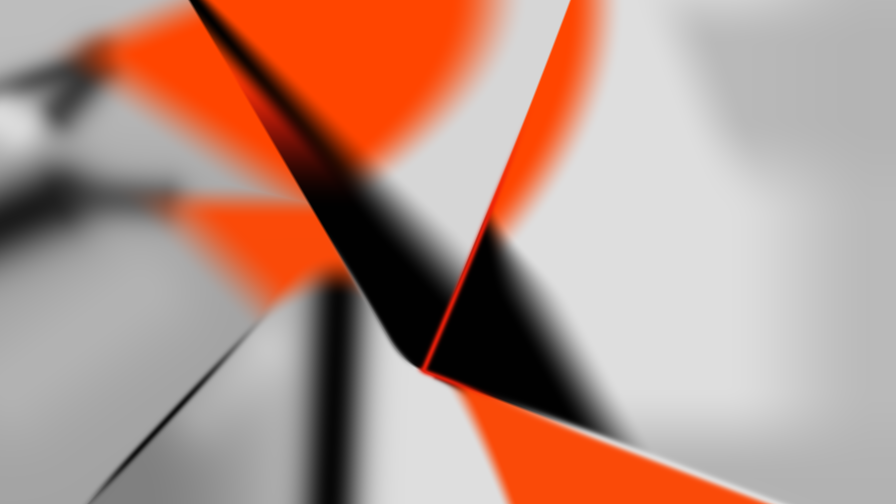
Write a Shadertoy shader that draws this background.

```glsl
// Folded glossy sheets: blurred grey, black and orange reflections, split by crisp creases.
// Each sheet is shaded on its own from soft half planes and glows, then the sheets
// are layered along the creases and thin rim lights are added.

const vec3 ORANGE = vec3(1.0, 0.27, 0.0);
const vec3 RED = vec3(0.93, 0.12, 0.04);
const vec3 BLACK = vec3(0.004);

// Signed distance to the line a-b, positive below a line running to the right
float side(vec2 p, vec2 a, vec2 b) {
    vec2 d = normalize(b - a);
    return dot(p - a, vec2(-d.y, d.x));
}

float soft(float d, float blur) { return smoothstep(-blur, blur, d); }

float glow(float d, float width) { return exp(-d * d / (width * width)); }

// Blurred stroke from a to b
float streak(vec2 p, vec2 a, vec2 b, float width) {
    vec2 d = b - a;
    float t = clamp(dot(p - a, d) / dot(d, d), 0.0, 1.0);
    return glow(length(p - a - d * t), width);
}

float smoothMin(float a, float b, float k) {
    float h = max(k - abs(a - b), 0.0) / k;
    return min(a, b) - h * h * k * 0.25;
}

vec3 leftSheet(vec2 p) {
    vec3 col = vec3(mix(0.74, 0.64, smoothstep(0.2, 2.4, p.y)));
    col = mix(col, vec3(0.74), 0.6 * streak(p, vec2(0.1, 3.3), vec2(1.2, 2.5), 0.5));
    col = mix(col, vec3(0.12), 0.65 * streak(p, vec2(-0.1, 0.82), vec2(0.9, 0.5), 0.14));
    col = mix(col, vec3(0.1), 0.75 * streak(p, vec2(0.5, 0.95), vec2(0.85, 0.55), 0.2));
    col = mix(col, vec3(0.88), 0.9 * streak(p, vec2(0.0, 1.0), vec2(0.15, 1.1), 0.24));
    col = mix(col, vec3(0.06), 0.92 * streak(p, vec2(-0.2, 2.0), vec2(0.45, 1.72), 0.32));
    col = mix(col, vec3(0.15), 0.6 * streak(p, vec2(0.6, 1.68), vec2(1.4, 1.72), 0.2));
    // Two orange reflections
    float upper = soft(-side(p, vec2(0.9, 0.58), vec2(2.4, 1.6)), 0.26)
                * soft(side(p, vec2(0.8, 0.4), vec2(1.7, 0.03)), 0.22);
    float lower = soft(p.y - 1.72, 0.16)
                * soft(-side(p, vec2(1.4, 1.7), vec2(2.4, 2.7)), 0.28);
    return mix(col, ORANGE, max(upper, 0.95 * lower));
}

vec3 lowerSheet(vec2 p) {
    vec3 col = vec3(mix(0.5, 0.87, smoothstep(1.2, 3.5, p.x)));
    col += 0.12 * streak(p, vec2(2.2, 3.0), vec2(1.7, 3.5), 0.35);
    col = mix(col, BLACK, 0.97 * glow(p.x - 2.88 + 0.04 * (p.y - 3.0), 0.25));
    // Shadow under the right crease, ending in a red tint
    col = mix(col, vec3(0.35, 0.08, 0.07), 0.7 * streak(p, vec2(5.0, 3.85), vec2(5.25, 3.97), 0.15));
    return mix(col, BLACK, streak(p, vec2(3.75, 3.22), vec2(5.02, 3.81), 0.03 + 0.08 * smoothstep(3.7, 4.8, p.x)));
}

vec3 rightSheet(vec2 p) {
    float grey = 0.87 - 0.14 * smoothstep(6.2, 7.5, p.x);
    float facet = soft(-side(p, vec2(5.75, 0.1), vec2(6.3, 1.5)), 0.28) * (1.0 - smoothstep(1.0, 1.9, p.y));
    grey = mix(grey, 0.7, 0.85 * facet * smoothstep(-0.3, 0.4, p.y));
    grey = mix(grey, 0.7, smoothstep(3.3, 4.1, p.y));
    vec3 col = mix(vec3(grey), ORANGE, soft(5.12 - 0.21 * p.y * p.y - p.x, 0.24));
    float shade = side(p, vec2(4.17, 1.85), vec2(5.2, 3.65));
    return mix(col, BLACK, soft(shade, 0.1 + 0.16 * smoothstep(1.9, 2.6, p.y)));
}

vec3 middleSheet(vec2 p) {
    vec3 col = vec3(0.84);
    col = mix(col, ORANGE, soft(4.2 - 0.1 * p.y - 0.42 * p.y * p.y - p.x, 0.34));
    float d = side(p, vec2(1.75, 0.0), vec2(3.95, 2.4));
    col = mix(col, BLACK, soft(d, 0.06 + 0.11 * min(p.y, 2.0)));
    // Orange face left of the black band, sinking into the dark
    float face = smoothstep(0.07, 0.27, d) * (1.0 - smoothstep(0.6, 1.8, p.y));
    return mix(col, mix(ORANGE, RED, smoothstep(0.3, 1.2, p.y)), face);
}

void mainImage(out vec4 fragColor, in vec2 fragCoord) {
    // The canvas is 4.32 units high, with y running down from the top
    float unit = 4.32 / iResolution.y;
    vec2 p = vec2(fragCoord.x, iResolution.y - fragCoord.y) * unit;
    float aa = max(unit, 0.012);

    // Distances to the four creases
    float bend = max(p.x - 2.3, 0.0);
    float lowerCrease = (p.y - 4.32 + 1.06 * (p.x - 0.75) - 0.9 * bend * bend) * 0.7;
    float leftCrease = -side(p, vec2(1.62, 0.0), vec2(3.45, 3.1));
    float floorCrease = -side(p, vec2(3.57, 3.16), vec2(6.6, 4.3));
    float rightCrease = (p.x - 4.89 + 0.375 * p.y + 0.0085 * p.y * p.y) * 0.92;
    float upper = smoothMin(leftCrease, floorCrease, 0.15);

    // Layer the sheets
    float creaseBlur = aa + 0.12 * smoothstep(1.9, 2.7, p.x);
    vec3 col = mix(leftSheet(p), lowerSheet(p), soft(lowerCrease, creaseBlur));
    vec3 front = mix(middleSheet(p), rightSheet(p), soft(rightCrease, aa));
    col = mix(col, front, soft(upper, aa * 1.3));

    // Dark and bright rims along the creases
    float dark = glow(lowerCrease, 0.03) * smoothstep(0.6, 1.2, p.x) * (1.0 - smoothstep(1.5, 2.4, p.x));
    col = mix(col, BLACK, 0.9 * dark);
    float lit = glow(upper, 0.022) * smoothstep(1.9, 2.7, p.y) * (1.0 - smoothstep(3.4, 3.6, p.x));
    col = mix(col, vec3(0.55), 0.7 * lit);
    float inside = soft(upper, aa);
    float redRim = glow(rightCrease - 0.015, 0.026) * smoothstep(0.8, 2.0, p.y) * inside;
    col = mix(col, RED, 0.95 * redRim);
    float along = smoothstep(3.55, 3.65, p.x);
    col = mix(col, RED, 0.9 * along * glow(floorCrease, 0.025) * (1.0 - smoothstep(3.8, 4.4, p.x)));
    col = mix(col, vec3(0.9), 0.85 * glow(floorCrease, 0.035) * smoothstep(4.1, 5.2, p.x));
    fragColor = vec4(col, 1.0);
}
```
